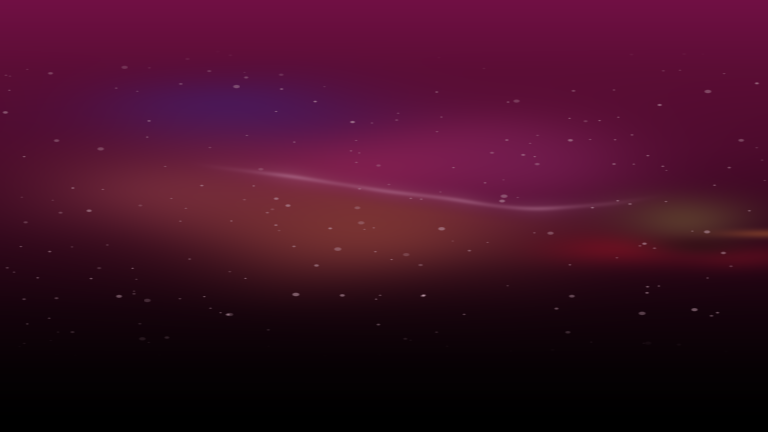
Give the GLSL for this background, as a Shadertoy shader.

```glsl
// A dim magenta nebula with a pale curved filament and scattered flat dust specks.

// Background stops: rgb and height, from bottom to top
const vec4 SKY[8] = vec4[8](
    vec4(0.000, 0.000, 0.000, 0.03), vec4(0.025, 0.004, 0.014, 0.15),
    vec4(0.080, 0.010, 0.045, 0.28), vec4(0.155, 0.020, 0.085, 0.40),
    vec4(0.230, 0.030, 0.130, 0.54), vec4(0.295, 0.040, 0.170, 0.66),
    vec4(0.355, 0.050, 0.205, 0.84), vec4(0.440, 0.060, 0.265, 1.00));

const vec3 VIOLET = vec3(0.27, 0.10, 0.38);
const vec3 PINK   = vec3(0.57, 0.13, 0.34);
const vec3 PLUM   = vec3(0.46, 0.12, 0.33);
const vec3 PEACH  = vec3(0.48, 0.19, 0.25);
const vec3 RUST   = vec3(0.50, 0.22, 0.20);
const vec3 OLIVE  = vec3(0.37, 0.25, 0.18);
const vec3 RED    = vec3(0.46, 0.06, 0.13);
const vec3 SHADOW = vec3(0.19, 0.06, 0.08);
const vec3 EMBER  = vec3(0.52, 0.26, 0.17);
const vec3 THREAD = vec3(0.72, 0.48, 0.60);
const vec3 DUST   = vec3(0.72, 0.58, 0.64);

const vec2  BEND        = vec2(0.71, 0.505); // lowest part of the filament
const float BEND_SLOPE  = 0.25;
const float BEND_ROUND  = 0.05;
const float WARP        = 0.025;
const int   DUST_LAYERS = 3;
const float DUST_CHANCE = 0.14;

float hash(vec2 p) {
    vec3 q = fract(vec3(p.xyx) * 0.1031);
    q += dot(q, q.yzx + 33.33);
    return fract((q.x + q.y) * q.z);
}

vec2 hash2(vec2 p) {
    return vec2(hash(p), hash(p + 47.3));
}

float gradientDot(vec2 cell, vec2 corner, vec2 f) {
    float angle = 6.2832 * hash(cell + corner);
    return dot(vec2(cos(angle), sin(angle)), f - corner);
}

float gradientNoise(vec2 p) {
    vec2 i = floor(p), f = fract(p);
    vec2 u = f * f * f * (f * (f * 6.0 - 15.0) + 10.0);
    vec2 e = vec2(0.0, 1.0);
    return mix(mix(gradientDot(i, e.xx, f), gradientDot(i, e.yx, f), u.x),
               mix(gradientDot(i, e.xy, f), gradientDot(i, e.yy, f), u.x), u.y);
}

vec3 skyGradient(float y) {
    vec3 col = SKY[0].rgb;
    for (int i = 1; i < 8; i++) {
        float t = clamp((y - SKY[i - 1].w) / (SKY[i].w - SKY[i - 1].w), 0.0, 1.0);
        col = mix(col, SKY[i].rgb, t);
    }
    return col;
}

float blob(vec2 p, vec2 centre, vec2 radius) {
    vec2 d = (p - centre) / radius;
    return exp(-dot(d, d));
}

float filamentHeight(float x) {
    float dx = x - BEND.x;
    return BEND.y + BEND_SLOPE * sqrt(dx * dx + BEND_ROUND * BEND_ROUND)
         + 0.007 * gradientNoise(vec2(x * 9.0, 3.7));
}

// Flattened specks, one candidate per grid cell
float dust(vec2 p, float pixel) {
    float sum = 0.0;
    for (int k = 0; k < DUST_LAYERS; k++) {
        float scale = 13.0 + 7.0 * float(k);
        vec2 cell = floor(p * scale), seed = cell + 91.0 * float(k);
        vec2 centre = (cell + 0.2 + 0.6 * hash2(seed)) / scale;
        float present = step(hash(seed + 13.7), DUST_CHANCE);
        float size = hash(seed + 29.1);
        float radius = mix(0.002, 0.008, size * size * size);
        vec2 d = (p - centre) * vec2(1.0, 2.0);
        float edge = 1.5 * pixel;
        float speck = 1.0 - smoothstep(radius - edge, radius + edge, length(d));
        sum += present * speck * mix(0.25, 0.65, hash(seed + 5.3));
    }
    return min(sum, 1.0);
}

void mainImage(out vec4 fragColor, in vec2 fragCoord) {
    vec2 uv = fragCoord / iResolution.xy;
    vec2 p = fragCoord / iResolution.y;
    vec3 col = skyGradient(uv.y);

    // Soft clouds, gently warped; the warm ones lie below the filament
    vec2 q = uv + WARP * vec2(gradientNoise(uv * vec2(4.0, 6.0)),
                              gradientNoise(uv * vec2(4.0, 6.0) + 17.0));
    float above = uv.y - filamentHeight(uv.x);
    float below = 1.0 - smoothstep(-0.045, 0.025, above);
    col = mix(col, PINK, 0.80 * blob(q, vec2(0.50, 0.61), vec2(0.25, 0.12)));
    col = mix(col, PLUM, 0.60 * blob(q, vec2(0.68, 0.62), vec2(0.16, 0.11)));
    col = mix(col, VIOLET, 0.75 * blob(q, vec2(0.30, 0.74), vec2(0.19, 0.08)));
    col = mix(col, PEACH, 0.70 * blob(q, vec2(0.23, 0.56), vec2(0.19, 0.10)));
    col = mix(col, RUST, 0.85 * below * blob(q, vec2(0.47, 0.48), vec2(0.24, 0.12)));
    col = mix(col, RED, 0.75 * blob(q, vec2(0.79, 0.425), vec2(0.09, 0.04)));
    col = mix(col, RED, 0.50 * blob(q, vec2(0.97, 0.405), vec2(0.10, 0.03)));
    col = mix(col, OLIVE, 0.80 * blob(q, vec2(0.89, 0.495), vec2(0.09, 0.05)));
    col = mix(col, SHADOW, 0.65 * blob(q, vec2(0.91, 0.437), vec2(0.06, 0.022)));
    col = mix(col, EMBER, 0.70 * blob(uv, vec2(1.00, 0.459), vec2(0.06, 0.010)));

    // Filament: thin core inside a faint halo, fading at both ends
    float reach = smoothstep(0.24, 0.40, uv.x) * (1.0 - smoothstep(0.70, 0.88, uv.x));
    float patchy = 0.7 + 0.6 * gradientNoise(vec2(uv.x * 12.0, 8.2));
    float core = exp(-pow(above / 0.0055, 2.0)), halo = exp(-pow(above / 0.022, 2.0));
    col = mix(col, THREAD, reach * patchy * (0.42 * core + 0.18 * halo));

    // Dust drifts in the middle band only
    float band = smoothstep(0.17, 0.30, uv.y) * (1.0 - smoothstep(0.78, 0.90, uv.y));
    col = mix(col, DUST, band * dust(p, 1.0 / iResolution.y));

    fragColor = vec4(col, 1.0);
}
```
